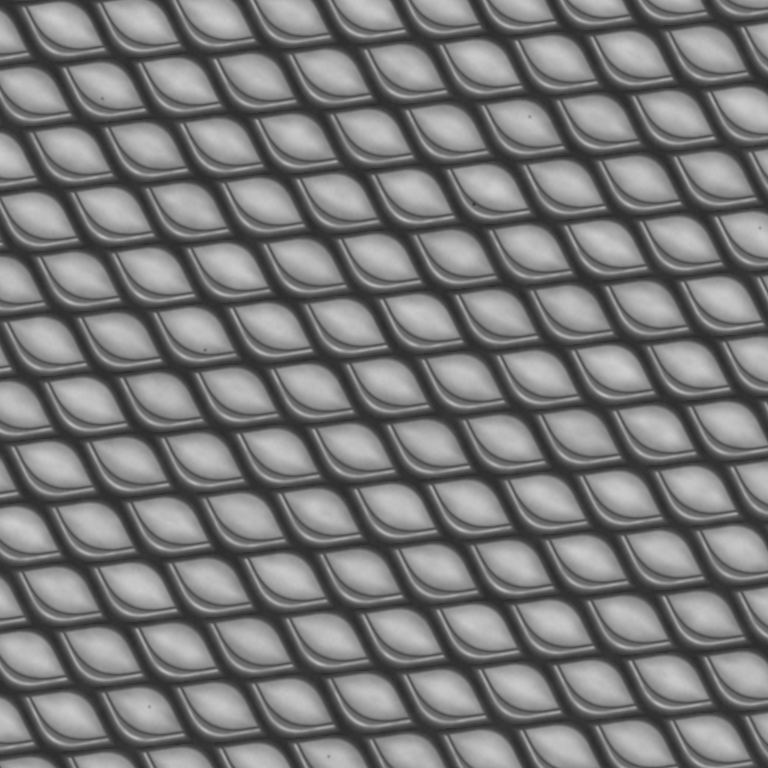
This texture is drawn by a Shadertoy shader. Its source:

```glsl
float hash(vec2 p) {
    p = fract(p * vec2(0.1031, 0.1137));
    p += dot(p, p.yx + 33.33);
    return fract((p.x + p.y) * p.x * 17.0);
}

float noise(vec2 p) {
    vec2 i = floor(p), f = fract(p);
    f = f * f * (3.0 - 2.0 * f);
    return mix(mix(hash(i), hash(i + vec2(1, 0)), f.x),
               mix(hash(i + vec2(0, 1)), hash(i + vec2(1, 1)), f.x), f.y);
}

float smoothMax(float a, float b, float k) {
    float h = max(k - abs(a - b), 0.0) / k;
    return max(a, b) + 0.25 * k * h * h;
}

float line(float d, float width) {
    return exp(-d * d / (width * width));
}

void mainImage(out vec4 fragColor, in vec2 fragCoord) {
    vec2 uv = fragCoord / iResolution.xy;

    // Skewed lattice, measured in cell widths
    vec2 p = (uv - vec2(0.504, 0.496)) * 10.2;
    mat2 lattice = mat2(1.0, 0.06, 0.551, -0.8);
    vec2 cell = round(inverse(lattice) * p);
    vec2 q = p - lattice * cell;
    vec2 seed = cell + 50.0;
    q += 0.012 * (vec2(hash(seed), hash(seed + 17.0)) - 0.5);

    // Leaf opening: two rounded obtuse corners meeting in two sharp tips
    vec2 side = vec2(dot(q, vec2(-0.158, 0.987)), dot(q, vec2(0.894, 0.447)));
    float upper = smoothMax(side.x, side.y, 0.35) - 0.38;
    float lower = smoothMax(-side.x, -side.y, 0.35) - 0.38;
    float opening = smoothMax(upper, lower, 0.04);
    float groove = smoothMax(-side.x, -side.y, 0.52) - 0.295;

    // Pale pad, bright in the middle, with faint oblique streaks
    float depth = -smoothMax(upper, groove, 0.06);
    float streaks = noise(vec2(p.x * 4.0 - p.y * 3.0, p.x * 5.0 + p.y * 9.0) + 200.0);
    float mottle = noise(p * 5.0 + 120.0);
    float pad = mix(0.53, 0.75, smoothstep(-0.02, 0.2, depth));
    pad += 0.05 * (streaks - 0.5) + 0.05 * (mottle - 0.5);
    pad += 0.03 * (hash(seed + 31.0) - 0.5) + 0.04 * side.x;

    // Bevelled rim along the left and bottom sides
    float wear = noise(p * 9.0 + 300.0);
    float corner = smoothstep(0.25, 0.0, abs(side.x - side.y));
    float rim = 0.41 + (0.13 + 0.12 * wear + 0.08 * corner) * line(lower + 0.04, 0.022);
    float shade = mix(pad, rim, smoothstep(-0.015, 0.015, groove));
    shade -= 0.13 * line(groove, 0.02);

    // Occasional dark specks
    vec2 speck = q - 0.4 * (vec2(hash(seed + 5.0), hash(seed + 9.0)) - 0.5);
    shade -= 0.18 * step(0.93, hash(seed + 71.0)) * line(length(speck), 0.022);

    // Dark strands with softly lit edges
    float strand = 0.195 + 0.1 * smoothstep(0.075, 0.0, opening) + 0.03 * (mottle - 0.5);
    float edge = max(0.026, 10.2 / iResolution.y);
    shade = mix(shade, strand, smoothstep(-edge, edge, opening));

    // Fine grain
    shade += 0.02 * (noise(uv * 260.0) - 0.5);
    fragColor = vec4(vec3(shade), 1.0);
}
```
